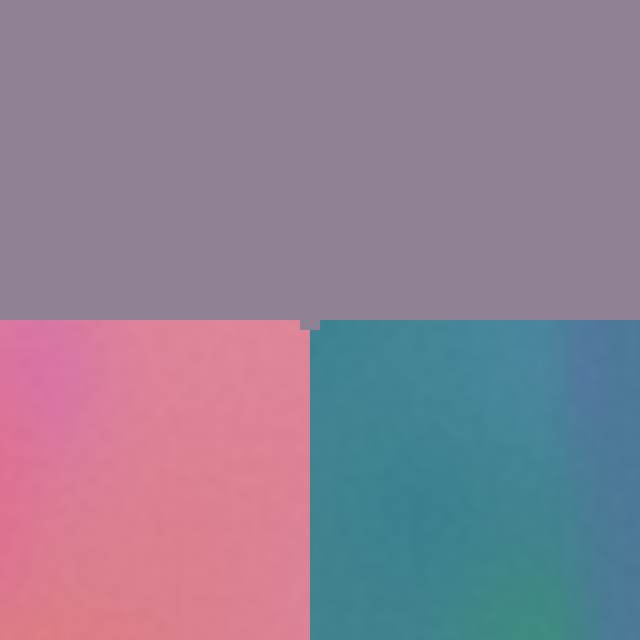
Reproduce this background procedurally as a WebGL 2 fragment shader.

```glsl
#version 300 es
precision highp float;

uniform vec2 u_resolution;
out vec4 outColor;

// Layout, in canvas units
const float HORIZON = 0.5;
const float SPLIT = 0.484375;
const vec2 NOTCH_CENTER = vec2(0.484375, 0.4921875);
const vec2 NOTCH_HALF = vec2(0.015625, 0.0078125);

// Palette
const vec3 MAUVE = vec3(0.561, 0.502, 0.580);
const vec3 PINK_TOP = vec3(0.870, 0.520, 0.595);
const vec3 PINK_LOW = vec3(0.860, 0.495, 0.555);
const vec3 ORCHID = vec3(0.845, 0.445, 0.655);
const vec3 ROSE = vec3(0.870, 0.435, 0.565);
const vec3 CORAL = vec3(0.870, 0.485, 0.505);
const vec3 BLUSH = vec3(0.860, 0.515, 0.590);
const vec3 TEAL_TOP = vec3(0.260, 0.525, 0.585);
const vec3 TEAL_LOW = vec3(0.250, 0.515, 0.555);
const vec3 DEEP_TEAL = vec3(0.225, 0.500, 0.560);
const vec3 SKY = vec3(0.300, 0.530, 0.635);
const vec3 SLATE = vec3(0.300, 0.470, 0.595);
const vec3 VIOLET = vec3(0.330, 0.465, 0.630);
const vec3 GREEN = vec3(0.245, 0.545, 0.500);

// Soft mottling
const float MOTTLE_SCALE = 42.0;
const float MOTTLE_AMOUNT = 0.014;

vec2 hashGradient(vec2 cell) {
    vec3 p = fract(cell.xyx * vec3(0.1031, 0.1030, 0.0973));
    p += dot(p, p.yzx + 33.33);
    float angle = 6.28319 * fract((p.x + p.y) * p.z);
    return vec2(cos(angle), sin(angle));
}

float gradientNoise(vec2 p) {
    vec2 i = floor(p);
    vec2 f = p - i;
    vec2 w = f * f * f * (f * (f * 6.0 - 15.0) + 10.0);
    float a = dot(hashGradient(i), f);
    float b = dot(hashGradient(i + vec2(1, 0)), f - vec2(1, 0));
    float c = dot(hashGradient(i + vec2(0, 1)), f - vec2(0, 1));
    float d = dot(hashGradient(i + vec2(1, 1)), f - vec2(1, 1));
    return mix(mix(a, b, w.x), mix(c, d, w.x), w.y);
}

// Elliptical falloff, 1 at the center
float glow(vec2 uv, vec2 center, vec2 radius) {
    vec2 d = (uv - center) / radius;
    return exp(-dot(d, d));
}

// One-pixel coverage of a signed distance, positive inside
float coverage(float dist, float pixel) {
    return clamp(dist / pixel + 0.5, 0.0, 1.0);
}

float boxDistance(vec2 p, vec2 halfSize) {
    vec2 d = abs(p) - halfSize;
    return length(max(d, 0.0)) + min(max(d.x, d.y), 0.0);
}

vec3 pinkPanel(vec2 uv) {
    vec3 color = mix(PINK_LOW, PINK_TOP, smoothstep(0.08, 0.5, uv.y));
    color = mix(color, BLUSH, 0.8 * glow(uv, vec2(0.48, 0.08), vec2(0.13, 0.24)));
    color = mix(color, ORCHID, 0.9 * glow(uv, vec2(0.05, 0.42), vec2(0.13, 0.18)));
    color = mix(color, ROSE, 0.9 * glow(uv, vec2(-0.01, 0.22), vec2(0.07, 0.21)));
    return mix(color, CORAL, 0.8 * glow(uv, vec2(0.05, -0.02), vec2(0.18, 0.08)));
}

vec3 tealPanel(vec2 uv) {
    vec3 color = mix(TEAL_LOW, TEAL_TOP, smoothstep(0.05, 0.48, uv.y));
    color = mix(color, DEEP_TEAL, 0.8 * glow(uv, vec2(0.66, 0.19), vec2(0.12, 0.13)));
    color = mix(color, DEEP_TEAL, 0.6 * glow(uv, vec2(0.48, 0.5), vec2(0.09, 0.12)));
    color = mix(color, SKY, 0.7 * glow(uv, vec2(0.86, 0.46), vec2(0.13, 0.17)));
    color = mix(color, GREEN, 0.9 * glow(uv, vec2(0.84, 0.0), vec2(0.12, 0.12)));
    color = mix(color, SLATE, 0.9 * smoothstep(0.83, 0.97, uv.x + 0.08 * (uv.y - 0.25)));
    return mix(color, VIOLET, 0.7 * glow(uv, vec2(0.92, 0.42), vec2(0.035, 0.1)));
}

void main() {
    vec2 uv = gl_FragCoord.xy / u_resolution;
    float pixel = 1.0 / min(u_resolution.x, u_resolution.y);

    // Two tinted panels below the horizon
    vec3 color = mix(pinkPanel(uv), tealPanel(uv), coverage(uv.x - SPLIT, pixel));
    color += MOTTLE_AMOUNT * gradientNoise(uv * MOTTLE_SCALE);

    // Flat upper field with its small notch
    float field = coverage(uv.y - HORIZON, pixel);
    float notch = coverage(-boxDistance(uv - NOTCH_CENTER, NOTCH_HALF), pixel);
    color = mix(color, MAUVE, max(field, notch));

    outColor = vec4(color, 1.0);
}
```
